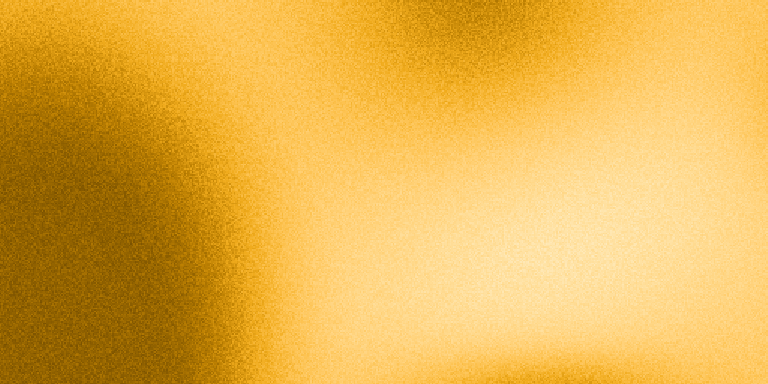
Write a Shadertoy shader that draws this background.

```glsl
// Grainy golden gradient: a scalar tone field is built from a large dark oval
// and several soft tilted glows, jittered by fine hash grain, then coloured
// through a ramp running from dark ochre to pale cream.

// Positions are in canvas heights: x runs 0..2, y runs 0..1.
const int RAMP_SIZE = 8;
const vec3 RAMP[RAMP_SIZE] = vec3[](
    vec3(0.42, 0.28, 0.00), vec3(0.57, 0.385, 0.00),
    vec3(0.75, 0.51, 0.01), vec3(0.94, 0.67, 0.11),
    vec3(0.99, 0.76, 0.31), vec3(1.00, 0.82, 0.47),
    vec3(1.00, 0.87, 0.60), vec3(1.00, 0.92, 0.74));

const float DARK_TONE = 1.0;
const float BASE_TONE = 4.4;
const vec2 OVAL_CENTER = vec2(0.10, 0.10);
const vec2 OVAL_RADII = vec2(0.60, 0.80);
const vec2 OVAL_FADE = vec2(0.50, 1.40);   // inner and outer relative radius

const float GRAIN_ROWS = 256.0;            // grains per canvas height
const float GRAIN_STRENGTH = 0.65;         // in ramp steps

// Soft elliptical bump with its long axis turned by angle.
float glow(vec2 p, vec2 center, vec2 radii, float angle) {
    float c = cos(angle), s = sin(angle);
    vec2 d = mat2(c, -s, s, c) * (p - center) / radii.xx;
    d.y *= radii.x / radii.y;
    return exp(-dot(d, d));
}

float hash(vec2 cell) {
    vec3 q = fract(cell.xyx * 0.1031);
    q += dot(q, q.yzx + 33.33);
    return fract((q.x + q.y) * q.z);
}

// Triangular grain in -1..1.
float grain(vec2 p) {
    vec2 cell = floor(p * GRAIN_ROWS);
    return hash(cell) + hash(cell + 517.0) - 1.0;
}

float toneField(vec2 p) {
    // Dark oval at the left
    float reach = length((p - OVAL_CENTER) / OVAL_RADII);
    float tone = mix(DARK_TONE, BASE_TONE, smoothstep(OVAL_FADE.x, OVAL_FADE.y, reach));

    // Cream light across the right half
    tone += 2.1 * glow(p, vec2(1.47, 0.38), vec2(0.64, 0.37), 0.30);

    // Amber shadows: top, bottom, right edge, top left corner
    tone -= 2.3 * glow(p, vec2(1.24, 1.02), vec2(0.38, 0.41), 0.0);
    tone -= 2.4 * glow(p, vec2(1.42, -0.02), vec2(0.37, 0.11), 0.0);
    tone -= 1.0 * glow(p, vec2(2.05, 0.73), vec2(0.15, 0.25), 0.0);
    tone -= 0.5 * glow(p, vec2(0.00, 1.00), vec2(0.30, 0.30), 0.0);
    return tone;
}

vec3 rampColor(float tone) {
    vec3 color = RAMP[0];
    for (int i = 1; i < RAMP_SIZE; i++)
        color = mix(color, RAMP[i], clamp(tone - float(i - 1), 0.0, 1.0));
    return color;
}

void mainImage(out vec4 fragColor, in vec2 fragCoord) {
    vec2 p = fragCoord / iResolution.xy * vec2(2.0, 1.0);
    float tone = toneField(p) + GRAIN_STRENGTH * grain(p);
    fragColor = vec4(rampColor(tone), 1.0);
}
```
